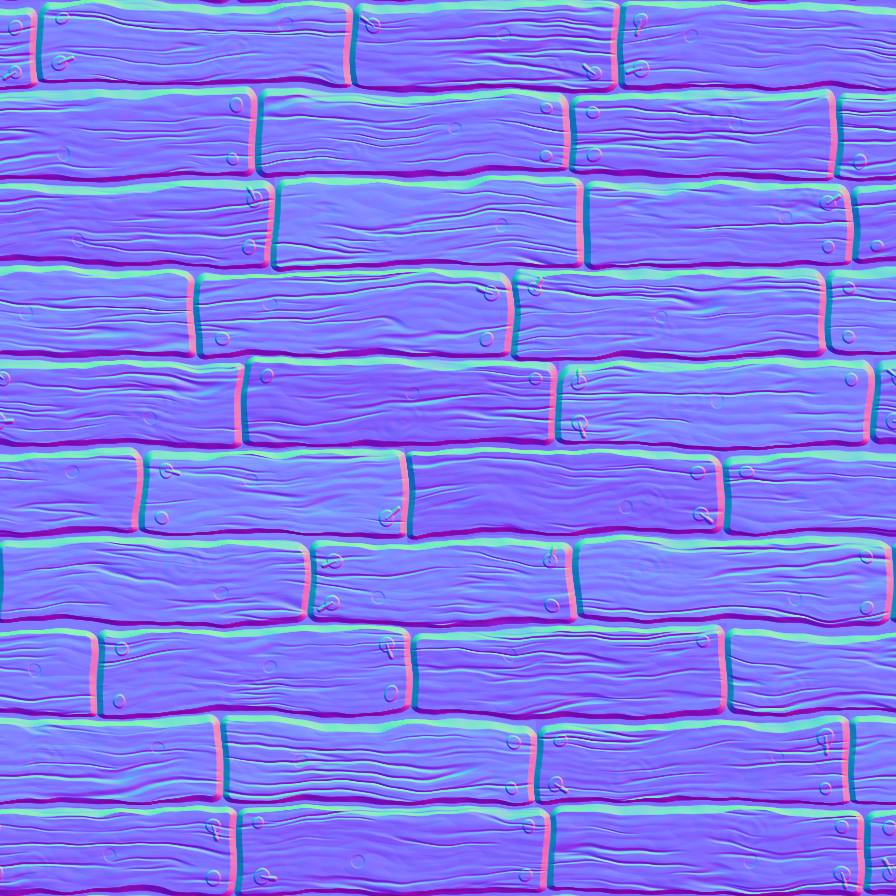
Give the GLSL for this texture map, as a three.js fragment shader.

```glsl
// Tangent-space normal map of nailed, weathered wooden planks: ten staggered rows of three.
varying vec2 vUv;

const float ROWS = 10.0;
const float BEVEL_HEIGHT = 0.0115;
const float CORNER_ROUNDING = 1.9;  // in bevel widths
const float SAMPLE_STEP = 0.0008;
const vec2 NO_WRAP = vec2(512.0);

struct Plank {
  vec2 lo;  // distance from the left and bottom edges
  vec2 hi;  // distance from the right and top edges
  vec2 id;  // slot and row
};

vec2 hash2(vec2 p) {
  vec3 q = fract(p.xyx * vec3(0.1031, 0.1030, 0.0973));
  q += dot(q, q.yzx + 33.33);
  return fract((q.xx + q.yz) * q.zy);
}

float cornerGradient(vec2 cell, vec2 toPoint, vec2 period) {
  float angle = 6.28318 * hash2(floor(mod(cell + 0.5, period))).x;
  return dot(vec2(cos(angle), sin(angle)), toPoint);
}

float gradientNoise(vec2 p, vec2 period) {
  vec2 i = floor(p), f = fract(p), e = vec2(1.0, 0.0);
  vec2 u = f * f * f * (f * (f * 6.0 - 15.0) + 10.0);
  return mix(mix(cornerGradient(i, f, period), cornerGradient(i + e, f - e, period), u.x),
             mix(cornerGradient(i + e.yx, f - e.yx, period), cornerGradient(i + 1.0, f - 1.0, period), u.x), u.y);
}

// Where the short plank of each row begins, rows counted upward
float shortPlankStart(float row) {
  vec4 starts = row < 4.0 ? vec4(0.964, 0.948, 0.810, 0.345)
              : row < 8.0 ? vec4(0.158, 0.973, 0.921, 0.655)
                          : vec4(0.637, 0.393, 0.0, 0.0);
  vec4 chosen = step(abs(vec4(0.0, 1.0, 2.0, 3.0) - mod(row, 4.0)), vec4(0.5));
  return dot(starts, chosen);
}

// The plane is bent before it is divided, then each plank is trimmed askew
Plank findPlank(vec2 p) {
  float bendX = gradientNoise(p * vec2(8.0, 14.0) + 3.4, vec2(8.0, 14.0));
  float bendY = gradientNoise(p * vec2(9.0, 10.0) + 0.5, vec2(9.0, 10.0));
  float chips = gradientNoise(p * vec2(34.0, 30.0), vec2(34.0, 30.0));
  p += vec2(0.009 * bendX + 0.001 * chips, 0.010 * bendY + 0.003 * chips);

  float row = floor(mod(floor(p.y * ROWS) + 0.5, ROWS));
  float x = fract(p.x - shortPlankStart(row));
  float y = fract(p.y * ROWS) / ROWS;
  float slot = step(0.297, x) + step(0.650, x);
  vec2 span = slot < 0.5 ? vec2(0.0, 0.297) : slot < 1.5 ? vec2(0.297, 0.650) : vec2(0.650, 1.0);
  vec2 id = vec2(slot, row);
  float along = (x - span.x) / (span.y - span.x);
  vec2 trim = 0.006 * mix(hash2(id + 61.0), hash2(id + 137.0), along);
  return Plank(vec2(x - span.x, y - trim.x), vec2(span.y - x, 1.0 / ROWS - y - trim.y), id);
}

// 0 in the gaps, 1 on the face; wear widens the bottom and top bevels
float faceMask(Plank k, vec2 wear) {
  vec2 nearEdge = min(k.lo / vec2(0.0066, 0.0040 * wear.x), k.hi / vec2(0.0072, 0.0068 * wear.y));
  return clamp(CORNER_ROUNDING - length(max(CORNER_ROUNDING - nearEdge, 0.0)), 0.0, 1.0);
}

// A groove along the zero line of a noise field
float crack(vec2 q, vec2 frequency, float width) {
  float seam = gradientNoise(q * frequency + 7.3, NO_WRAP);
  float patches = gradientNoise(q * frequency * vec2(1.4, 0.6) + 2.7, NO_WRAP);
  return (1.0 - smoothstep(0.0, width, abs(seam))) * smoothstep(-0.05, 0.25, patches);
}

// Broad figure, creased fibres, wrinkles, and long and short cracks
float grain(vec2 p, vec2 seed) {
  vec2 q = p + 20.0 * seed;
  q.y += 0.016 * gradientNoise(q * vec2(7.0, 13.0), NO_WRAP);
  float figure = gradientNoise(q * vec2(5.0, 40.0), NO_WRAP);
  float creases = abs(gradientNoise(q * vec2(9.0, 74.0) + 5.1, NO_WRAP));
  float fibres = gradientNoise(q * vec2(14.0, 140.0), NO_WRAP);
  float wrinkles = abs(gradientNoise(q * vec2(30.0, 62.0) + 1.7, NO_WRAP));
  float cracks = 0.0031 * crack(q, vec2(2.4, 42.0), 0.085) + 0.0017 * crack(q, vec2(5.5, 72.0), 0.12);
  return 0.0014 * figure + 0.0017 * creases + 0.0007 * fibres + 0.0009 * wrinkles - cracks;
}

float knot(vec2 p, float present) {
  float r = length(p * vec2(0.8, 1.0)) + 0.006 * gradientNoise(p * 45.0 + 90.0, NO_WRAP);
  return present * 0.0002 * sin(r * 640.0) * exp(-r * r / 0.0005);
}

float nailHead(vec2 p, float radius) {
  return 0.0025 * (1.0 - smoothstep(radius - 0.0009, radius + 0.0009, length(p)));
}

float splinter(vec2 p, float angle) {
  vec2 dir = vec2(cos(angle), sin(angle));
  float d = length(p - dir * clamp(dot(p, dir), 0.0, 0.015));
  return 0.004 * (1.0 - smoothstep(0.0005, 0.0030, d));
}

// Each corner may hold a nail, and some nails are bent
float nails(Plank k) {
  vec2 corner = step(k.hi, k.lo);
  vec2 seed = hash2(k.id * 5.0 + corner * 2.0 + 17.0);
  float sideNailed = step(0.36, hash2(k.id * 3.0 + corner.x + 41.0).y);
  vec2 p = min(k.lo, k.hi) - vec2(0.023, 0.018) - 0.005 * seed;
  float bent = step(0.62, seed.y) * splinter(p, 6.28318 * fract(seed.x * 7.0));
  return sideNailed * step(0.2, seed.x) * max(nailHead(p, mix(0.006, 0.0085, seed.y)), bent);
}

float surfaceHeight(vec2 p) {
  Plank k = findPlank(p);
  vec2 seed = hash2(k.id + 9.0), spot = hash2(k.id + 83.0);
  vec2 size = k.lo + k.hi, wearPeriod = vec2(16.0, 20.0);
  vec2 wear = vec2(gradientNoise(p * wearPeriod + 0.3, wearPeriod), gradientNoise(p * wearPeriod + 8.6, wearPeriod));
  float face = faceMask(k, max(1.0 + 1.3 * wear, 0.45));
  float marks = knot(k.lo - size * mix(vec2(0.2), vec2(0.8), spot), step(0.45, seed.x))
              - 0.3 * nailHead(k.lo - size * mix(vec2(0.2), vec2(0.8), seed), 0.007);
  float shoulder = 0.0016 * smoothstep(0.0, 0.02, k.hi.y);
  return face * (BEVEL_HEIGHT + shoulder + grain(k.lo, seed) + marks + nails(k));
}

void main() {
  vec2 e = vec2(SAMPLE_STEP, 0.0);
  vec2 slope = vec2(surfaceHeight(vUv + e) - surfaceHeight(vUv - e),
                    surfaceHeight(vUv + e.yx) - surfaceHeight(vUv - e.yx)) / (2.0 * SAMPLE_STEP);
  float tilt = mix(-0.21, 0.06, hash2(findPlank(vUv).id + 29.0).x);
  vec3 normal = normalize(vec3(vec2(0.0, tilt) - slope, 1.0));
  gl_FragColor = vec4(normal * 0.5 + 0.5, 1.0);
}
```
